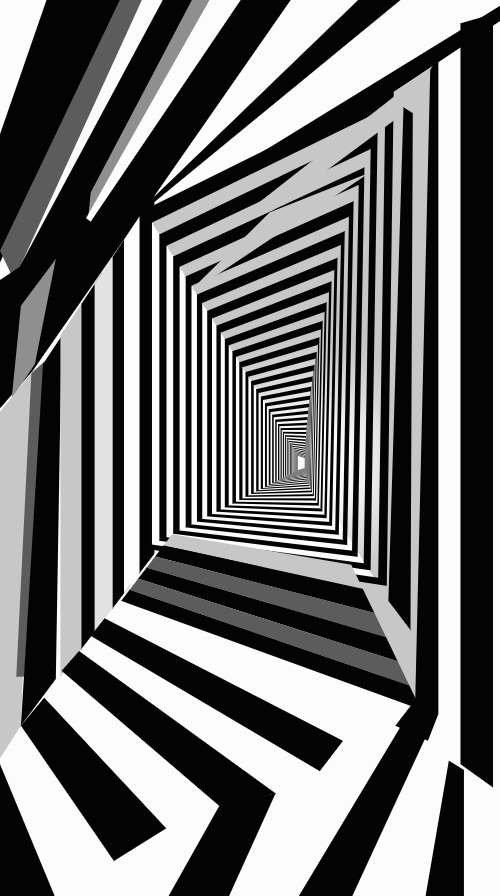
Write a WebGL 1 fragment shader that draws this background.

```glsl
precision highp float;
// A crooked striped corridor in black, white and grey, receding to a vanishing point.

uniform vec2 u_resolution;

// Design grid stretched over the canvas: x runs right, y runs down.
const vec2 GRID = vec2(430.0, 768.0);
const vec2 VANISH = vec2(262.0, 400.0);
const float BLACK = 0.01;
const float DARK = 0.36;
const float MID = 0.56;
const float LIGHT = 0.78;
const float WHITE = 0.99;
const float FRAME_START = 1.17;   // scale of the outermost tunnel frame
const float FRAME_RATIO = 0.905;  // shrink from one frame to the next
const float FRAME_INNER = 0.951;  // inner edge of a frame's black band
const float WALL_REACH = 192.0;   // distance of the first left wall stripe
const float WALL_RATIO = 0.86;

vec2 pos;
float unitsPerPixel;
float shade = WHITE;

// Signed distance to the line a-b, positive on its inner side.
float inside(vec2 a, vec2 b) {
  vec2 e = normalize(b - a);
  vec2 v = pos - a;
  return e.x * v.y - e.y * v.x;
}

// Paint a smooth-edged convex quad, corners given clockwise.
void paint(vec2 a, vec2 b, vec2 c, vec2 d, float tone) {
  float dist = min(min(inside(a, b), inside(b, c)), min(inside(c, d), inside(d, a)));
  shade = mix(shade, tone, clamp(0.5 + dist / unitsPerPixel, 0.0, 1.0));
}

// One tunnel cross-section; its right corners follow curved paths.
void paintFrame(float q, float tone) {
  paint(VANISH + vec2(-118.0, -188.0) * q,
        VANISH + vec2(56.0 * q * q, -270.0 * pow(q, 1.2)),
        VANISH + vec2(50.0 * pow(q, 2.2), 82.0 * pow(q, 1.4)),
        VANISH + vec2(-118.0, 60.0) * q, tone);
}

void paintCeiling() {
  paint(vec2(40, 0), vec2(105, 0), vec2(0, 225), vec2(0, 115), BLACK);
  paint(vec2(103, 0), vec2(122, 0), vec2(12, 240), vec2(0, 215), DARK);
  paint(vec2(140, 0), vec2(250, 0), vec2(28, 318), vec2(0, 260), BLACK);
  paint(vec2(0, 240), vec2(30, 220), vec2(28, 318), vec2(0, 350), BLACK);
  paint(vec2(165, 0), vec2(180, 0), vec2(76, 185), vec2(78, 165), MID);
  paint(vec2(180, 0), vec2(207, 0), vec2(78, 190), vec2(74, 187), WHITE);
  paint(vec2(18, 262), vec2(48, 222), vec2(30, 312), vec2(10, 342), MID);
  paint(vec2(308, 0), vec2(355, 0), vec2(122, 182), vec2(100, 200), BLACK);
  paint(vec2(430, 5), vec2(430, 18), vec2(145, 208), vec2(128, 190), BLACK);
}

// Top and bottom ends of an upright on the left wall.
vec2 wallTop(float x) { return vec2(x, 178.0 + 1.5 * (125.0 - x)); }
vec2 wallFoot(float x) { return vec2(x, 490.0 + 1.3 * (121.0 - x)); }

void paintLeftWall() {
  paint(vec2(0, 353), vec2(30, 316), vec2(18, 622), vec2(0, 650), LIGHT);
  paint(vec2(27, 320), vec2(38, 310), vec2(21, 580), vec2(14, 580), DARK);
  paint(vec2(37, 312), vec2(53, 288), vec2(48, 582), vec2(18, 622), BLACK);
  for (int i = 0; i < 3; i++) {
    float reach = WALL_REACH * pow(WALL_RATIO, float(i));
    float x = VANISH.x - reach;
    float before = x - 0.094 * reach;
    float after = x + 0.09 * reach;
    paint(wallTop(before), wallTop(x), wallFoot(x), wallFoot(before),
          mix(LIGHT, WHITE, 0.5 * float(i)));
    paint(wallTop(x), wallTop(after), wallFoot(after), wallFoot(x), BLACK);
  }
}

void paintTunnel() {
  paint(vec2(145, 205), vec2(372, 57), vec2(360, 600), vec2(145, 460), LIGHT);
  // Ceiling and right wall are greyer near the viewer.
  vec2 d = pos - VANISH;
  bool greyWall = -d.y > -1.593 * d.x && (d.y < 0.0 || d.x > 0.5 * d.y);
  float tone = greyWall ? mix(WHITE, LIGHT, smoothstep(20.0, 120.0, length(d))) : WHITE;
  float q = FRAME_START;
  for (int i = 0; i < 32; i++) {
    paintFrame(q, BLACK);
    paintFrame(q * FRAME_INNER, tone);
    q *= FRAME_RATIO;
  }
  // Broken grey slabs under the ceiling.
  paint(vec2(185, 203), vec2(368, 60), vec2(350, 95), vec2(235, 180), LIGHT);
  paint(vec2(165, 248), vec2(232, 182), vec2(318, 148), vec2(180, 240), LIGHT);
}

void paintFloor() {
  // Dim steps between the tunnel and the bright floor.
  vec2 leftStep = vec2(-7.3, 9.5);
  vec2 rightStep = vec2(10.0, 20.7);
  for (int i = 0; i < 6; i++) {
    float k = float(i);
    vec2 l = vec2(148, 458) + leftStep * k;
    vec2 r = vec2(302, 484) + rightStep * k;
    float grey = i == 0 ? LIGHT : DARK;
    paint(l, r, r + rightStep, l + leftStep, mod(k, 2.0) < 0.5 ? grey : BLACK);
  }
  // Broad stripes that bend toward the viewer.
  paint(vec2(90, 530), vec2(295, 635), vec2(275, 661), vec2(78, 545), BLACK);
  paint(vec2(68, 558), vec2(237, 680), vec2(190, 692), vec2(53, 575), BLACK);
  paint(vec2(189, 690), vec2(237, 680), vec2(197, 768), vec2(145, 768), BLACK);
  paint(vec2(38, 598), vec2(143, 710), vec2(98, 738), vec2(18, 622), BLACK);
  paint(vec2(-10, 655), vec2(0, 655), vec2(47, 768), vec2(-10, 768), BLACK);
  paint(vec2(345, 622), vec2(367, 630), vec2(303, 768), vec2(257, 768), BLACK);
  paint(vec2(386, 652), vec2(399, 660), vec2(399, 768), vec2(366, 768), BLACK);
}

void paintRightWall() {
  paint(vec2(347, 92), vec2(355, 97), vec2(353, 540), vec2(334, 515), BLACK);
  paint(vec2(370, 60), vec2(377, 48), vec2(377, 612), vec2(357, 604), BLACK);
  paint(vec2(357, 600), vec2(377, 612), vec2(368, 635), vec2(340, 622), BLACK);
  paint(vec2(396, 20), vec2(424, 12), vec2(424, 675), vec2(396, 655), BLACK);
}

void main() {
  vec2 uv = gl_FragCoord.xy / u_resolution;
  pos = vec2(uv.x, 1.0 - uv.y) * GRID;
  unitsPerPixel = GRID.y / u_resolution.y;
  paintCeiling();
  paintLeftWall();
  paintTunnel();
  paintFloor();
  paintRightWall();
  gl_FragColor = vec4(vec3(shade), 1.0);
}
```
